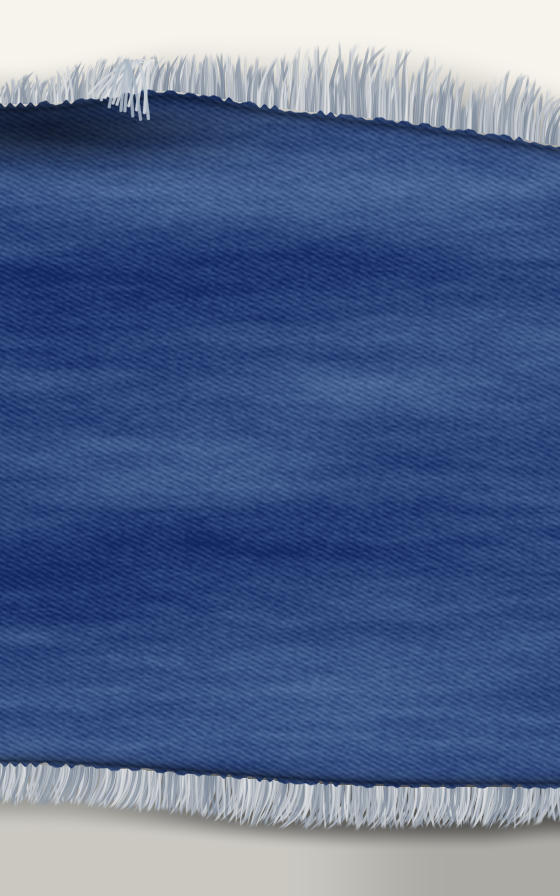
A WebGL 2 fragment shader for this texture:

```glsl
#version 300 es
precision highp float;
// A strip of worn blue denim with frayed upper and lower hems on cream paper.
// Soft tonal patches, streak noise and a diagonal twill make the cloth;
// layered columns of swaying strands make the two fringes.
uniform vec2 u_resolution;
out vec4 fragColor;

float hash(vec2 p) {
  p = fract(p * vec2(0.1031, 0.1137));
  p += dot(p, p.yx + 33.33);
  return fract((p.x + p.y) * p.x * 7.31);
}

float noise(vec2 p) {
  vec2 i = floor(p), f = fract(p);
  f = f * f * (3.0 - 2.0 * f);
  return mix(mix(hash(i), hash(i + vec2(1, 0)), f.x),
             mix(hash(i + vec2(0, 1)), hash(i + vec2(1, 1)), f.x), f.y);
}

float fbm(vec2 p) {
  float sum = 0.0, amp = 0.5;
  for (int i = 0; i < 4; i++) {
    sum += amp * noise(p);
    p = p * 2.03 + 11.7;
    amp *= 0.5;
  }
  return sum;
}

float patchAt(vec2 p, vec2 centre, vec2 radius) {
  vec2 d = (p - centre) / radius;
  return exp(-dot(d, d));
}

// Hem and fringe-tip outlines
float topHem(float x) {
  return 0.883 + 0.015 * exp(-pow(abs(x - 0.29) / 0.14, 2.0))
       - 0.046 * pow(max(x - 0.3, 0.0) / 0.7, 1.7);
}
float topTip(float x) {
  return 0.924 + 0.03 * smoothstep(0.0, 0.35, x) - 0.048 * pow(max(x - 0.65, 0.0) / 0.35, 1.6);
}
float bottomHem(float x) { return 0.147 - 0.025 * smoothstep(0.0, 0.75, x); }
float bottomTip(float x) {
  return 0.098 - 0.027 * smoothstep(0.0, 0.65, x) + 0.007 * smoothstep(0.85, 1.0, x);
}

// Premultiplied strands; t runs from hem (0) to tip (1)
vec4 fringe(float x, float t, float side, float minLength, float lean) {
  vec4 acc = vec4(0);
  for (int i = 0; i < 6; i++) {
    float layer = float(i), count = 62.0 + 9.0 * layer;
    float sway = (noise(vec2(x * 10.0 + layer * 17.0, side * 5.0)) - 0.5) * 0.07 + lean;
    float u = (x + sway * t * t) * count + layer * 0.37;
    float h = hash(vec2(floor(u) + 3.0, layer + side * 31.0));
    float tuft = noise(vec2(x * 13.0, side * 9.0 + 2.0));
    float len = mix(minLength, 1.05, h * (0.55 + 0.45 * tuft));
    float d = abs(fract(u) - 0.5 - 0.15 * sin(t * 5.0 + h * 40.0));
    float width = 0.33 * (1.0 - 0.55 * clamp(t / len, 0.0, 1.0));
    float aa = 0.7 * count / u_resolution.x;
    float a = (1.0 - smoothstep(width - aa, width + aa, d))
            * (1.0 - smoothstep(len - 0.14, len, t)) * (1.0 - 0.35 * t);
    float tone = hash(vec2(floor(u) + 71.0, layer * 3.0 + side));
    vec3 thread = mix(vec3(0.46, 0.52, 0.60), vec3(0.90, 0.91, 0.92), 0.15 + 0.85 * tone);
    acc = mix(acc, vec4(thread * (1.0 - 0.45 * d), 1.0), a);
  }
  return acc * step(0.0, t);
}

vec3 denim(vec2 p) {
  vec2 q = p * vec2(1.0, 1.6);
  // Faded and deep areas
  float fade = 0.46;
  fade += 0.40 * patchAt(p, vec2(0.60, 0.795), vec2(0.70, 0.055));
  fade -= 0.34 * patchAt(p, vec2(0.20, 0.675), vec2(0.38, 0.055));
  fade -= 0.28 * patchAt(p, vec2(0.65, 0.705), vec2(0.26, 0.035));
  fade += 0.34 * patchAt(p, vec2(0.38, 0.475), vec2(0.24, 0.038));
  fade += 0.28 * patchAt(p, vec2(0.62, 0.555), vec2(0.26, 0.045));
  fade += 0.20 * patchAt(p, vec2(0.95, 0.600), vec2(0.20, 0.090));
  fade -= 0.36 * patchAt(p, vec2(0.25, 0.390), vec2(0.60, 0.045));
  fade -= 0.22 * patchAt(p, vec2(0.15, 0.320), vec2(0.28, 0.040));
  fade += 0.28 * patchAt(p, vec2(0.50, 0.225), vec2(0.45, 0.060));
  fade += 0.25 * patchAt(p, vec2(0.15, 0.165), vec2(0.40, 0.025));
  // Horizontal wear and fine grain
  fade += 0.75 * (fbm(q * vec2(3.0, 26.0)) - 0.47) + 0.35 * (fbm(q * vec2(14.0, 70.0)) - 0.47);
  fade += 0.30 * (noise(q * vec2(150.0, 260.0)) - 0.5);
  // Twill ribs descending to the right
  float wobble = 1.8 * noise(q * vec2(45.0, 70.0));
  float rib = sin(6.2832 * 100.0 * (q.y + 0.52 * q.x) + wobble);
  float dash = sin(6.2832 * 62.0 * (q.x - 0.3 * q.y) + wobble);
  fade += 0.17 * rib + 0.06 * rib * dash;
  vec3 c = mix(vec3(0.09, 0.18, 0.40), vec3(0.29, 0.40, 0.59), clamp(fade, -0.1, 1.25));
  // Fold shadow at upper left and dark seams along the hems
  c *= 1.0 - 0.58 * patchAt(p, vec2(0.08, 0.855), vec2(0.30, 0.035));
  c *= 1.0 - 0.40 * exp(-abs(p.y - topHem(p.x) + 0.006) * 180.0);
  c *= 1.0 - 0.50 * exp(-abs(p.y - bottomHem(p.x) - 0.004) * 200.0);
  return c;
}

void main() {
  vec2 p = gl_FragCoord.xy / u_resolution;
  float px = 1.0 / u_resolution.y;
  float th = topHem(p.x), tt = topTip(p.x), bh = bottomHem(p.x), bt = bottomTip(p.x);
  // Paper and soft contact shadows
  vec3 c = vec3(0.965, 0.955, 0.925);
  c *= 1.0 - 0.30 * (1.0 - smoothstep(th, tt + 0.008, p.y)) * (0.6 + 0.4 * smoothstep(0.5, 0.8, p.x));
  c *= 1.0 - 0.50 * smoothstep(bt - 0.022, bt + 0.012, p.y) * step(p.y, 0.5)
           * (0.45 + 0.55 * smoothstep(0.1, 0.5, p.x));
  // Fringes, then the cloth between ragged hems
  vec4 upper = fringe(p.x, (p.y - th) / (tt - th), 1.0, 0.32, -0.018);
  vec4 lower = fringe(p.x, (bh - p.y) / (bh - bt), 2.0, 0.78, 0.020);
  c = c * (1.0 - upper.a) + upper.rgb;
  c = c * (1.0 - lower.a) + lower.rgb;
  float ragged = 0.006 * (noise(vec2(p.x * 110.0, 4.0)) - 0.5);
  float cloth = smoothstep(-px, px, th + ragged - p.y) * smoothstep(-px, px, p.y - bh - ragged);
  c = mix(c, denim(p), cloth);
  // Loose threads drooping over the upper hem
  for (int i = 0; i < 16; i++) {
    float f = float(i) / 15.0, h = hash(vec2(float(i) + 5.0, 8.0));
    vec2 a = vec2(0.215 + 0.06 * h, 0.932), b = vec2(0.16 + 0.105 * f, 0.887 - 0.025 * f + 0.012 * h);
    float s = clamp((a.y - p.y) / (a.y - b.y), 0.0, 1.0);
    float d = length(vec2(p.x - mix(a.x, b.x, sqrt(s)), 1.6 * (p.y - mix(a.y, b.y, s))));
    float strand = 1.0 - smoothstep(0.0015, 0.0035 + 0.5 / u_resolution.x, d);
    c = mix(c, mix(vec3(0.62, 0.68, 0.74), vec3(0.92), h), 0.85 * strand);
  }
  fragColor = vec4(c, 1.0);
}
```
